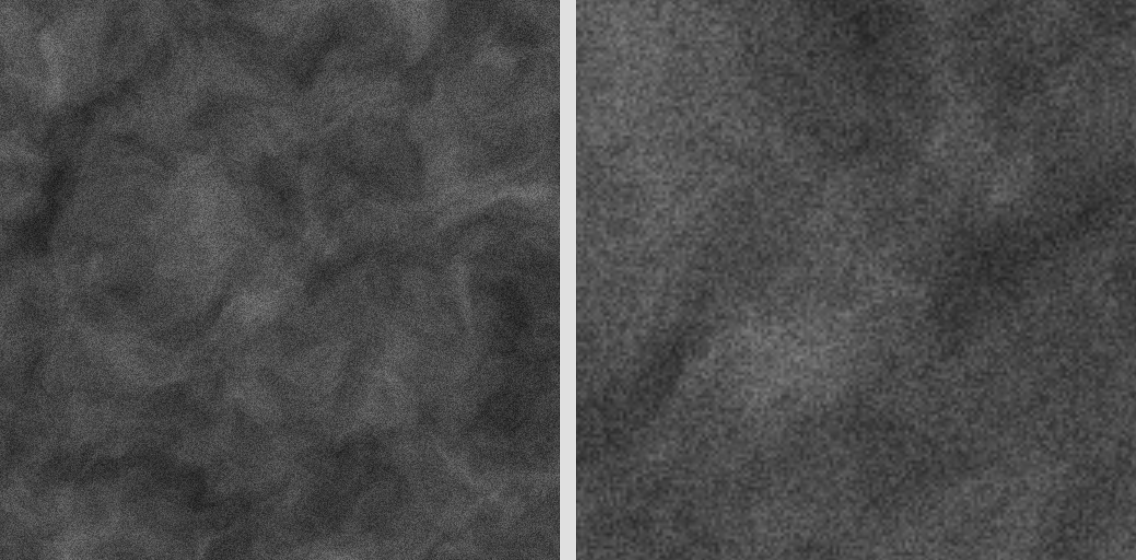
Left, the full canvas; right, a detail of the centre.
Give the GLSL for this texture, as a WebGL 2 fragment shader.

```glsl
#version 300 es
precision highp float;
// Dark grey smoky clouds with faint bright filaments under fine film grain.

#define BASE_LEVEL 0.244
#define CLOUD_SCALE 5.0
#define CLOUD_AMOUNT 0.125
#define CLOUD_GAIN 0.66
#define RIDGE_SCALE 2.6
#define RIDGE_AMOUNT 0.088
#define RIDGE_SHARPNESS 8.0
#define BAND_AMOUNT 0.055
#define ARC_AMOUNT 0.035
#define WARP_AMOUNT 0.09
#define GRAIN_CELLS 512.0
#define GRAIN_AMOUNT 0.105

uniform vec2 u_resolution;
out vec4 fragColor;

// Two independent random values in 0..1 for an integer cell.
vec2 hash2(vec2 cell) {
    uvec2 v = uvec2(ivec2(cell) + 32768);
    v = v * 1664525u + 1013904223u;
    v.x += v.y * 1664525u;
    v.y += v.x * 1664525u;
    v ^= v >> 16u;
    v.x += v.y * 1664525u;
    v.y += v.x * 1664525u;
    v ^= v >> 16u;
    return vec2(v & 65535u) / 65535.0;
}

float cornerSlope(vec2 cell, vec2 offset) {
    float angle = 6.28318 * hash2(cell).x;
    return dot(vec2(cos(angle), sin(angle)), offset);
}

float gradientNoise(vec2 p) {
    vec2 i = floor(p), f = p - i;
    vec2 u = f * f * f * (f * (f * 6.0 - 15.0) + 10.0);
    vec2 e = vec2(1.0, 0.0);
    float low = mix(cornerSlope(i, f), cornerSlope(i + e, f - e), u.x);
    float high = mix(cornerSlope(i + e.yx, f - e.yx), cornerSlope(i + 1.0, f - 1.0), u.x);
    return mix(low, high, u.y);
}

mat2 rotation(float angle) {
    float c = cos(angle), s = sin(angle);
    return mat2(c, s, -s, c);
}

// Soft mottling over several octaves.
float clouds(vec2 p) {
    float sum = 0.0, amp = 1.0;
    for (int i = 0; i < 6; i++) {
        sum += amp * gradientNoise(p);
        p = rotation(0.6) * p * 2.03 + 17.3;
        amp *= CLOUD_GAIN;
    }
    return sum;
}

// Broken bright threads along the zero lines of the noise.
float filaments(vec2 p) {
    float sum = 0.0, amp = 1.0;
    for (int i = 0; i < 3; i++) {
        float thread = exp(-RIDGE_SHARPNESS * abs(gradientNoise(p)));
        float presence = smoothstep(-0.3, 0.3, gradientNoise(p * 0.9 + 41.7));
        sum += amp * thread * presence;
        p = rotation(0.9) * p * 2.1 + 9.1;
        amp *= 0.6;
    }
    return sum;
}

float softLine(float dist, float width) {
    return exp(-abs(dist) / width);
}

float triangularRandom(vec2 cell) {
    vec2 h = hash2(cell);
    return h.x + h.y - 1.0;
}

// Grain interpolated between cell centres.
float grain(vec2 p) {
    vec2 q = p * GRAIN_CELLS - 0.5;
    vec2 i = floor(q + 0.001), f = clamp(q - i, 0.0, 1.0);
    vec2 e = vec2(1.0, 0.0);
    float low = mix(triangularRandom(i), triangularRandom(i + e), f.x);
    float high = mix(triangularRandom(i + e.yx), triangularRandom(i + 1.0), f.x);
    return mix(low, high, f.y);
}

void main() {
    vec2 uv = gl_FragCoord.xy / u_resolution;

    // Warped domain, slightly stretched along a rising diagonal.
    vec2 warp = vec2(gradientNoise(uv * 5.0 + 3.7), gradientNoise(uv * 5.0 + 23.1));
    vec2 fine = vec2(gradientNoise(uv * 17.0 + 7.9), gradientNoise(uv * 17.0 + 31.3));
    vec2 p = uv + WARP_AMOUNT * (warp + 0.35 * fine);
    vec2 q = rotation(-0.35) * p * vec2(0.9, 1.05);

    float level = BASE_LEVEL + CLOUD_AMOUNT * clouds(q * CLOUD_SCALE);
    level += RIDGE_AMOUNT * filaments(q * RIDGE_SCALE + 5.2);

    // One long rising band and the lower right part of a ring.
    vec2 b = mix(uv, p, 0.6);
    float patchy = 0.65 + 1.3 * gradientNoise(uv * 8.0 + 60.0);
    float band = softLine(b.y - (0.635 + 0.26 * b.x - 0.08 * b.x * b.x), 0.026);
    vec2 r = p - vec2(0.4, 0.47);
    float arc = softLine(length(r) - 0.28, 0.03) * smoothstep(-0.1, 0.25, r.x - 0.5 * r.y);
    level += max(patchy, 0.0) * (BAND_AMOUNT * band + ARC_AMOUNT * arc);

    // Grain grows a little with brightness.
    level += GRAIN_AMOUNT * sqrt(max(level, 0.05) / 0.285) * grain(uv);
    fragColor = vec4(vec3(clamp(level, 0.0, 1.0)), 1.0);
}
```
